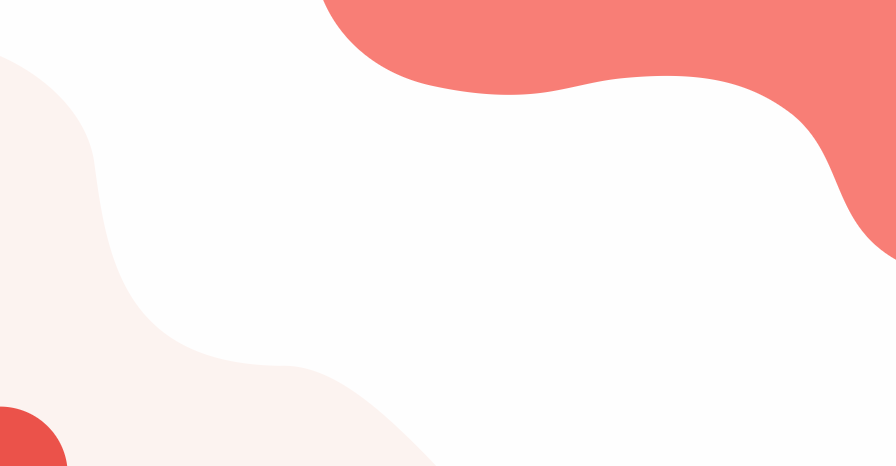
Reproduce this background procedurally as a WebGL 1 fragment shader.

```glsl
precision highp float;

// Flat wavy background: a coral wave hangs from the top right, a pale blush
// hill rises at the left, and a red disc sits in the lower left corner.
// Each wave edge is a chain of cubic Bezier spans, solved for height at x.

uniform vec2 u_resolution;

// Layout space: x runs 0 to ASPECT, y runs 0 to 1 (upwards).
const float ASPECT = 1.92;

const vec3 PAPER = vec3(0.997);
const vec3 BLUSH = vec3(0.990, 0.953, 0.943);
const vec3 CORAL = vec3(0.973, 0.494, 0.463);
const vec3 RED   = vec3(0.922, 0.322, 0.290);

const vec2  DISC_CENTER = vec2(0.0, -0.0175);
const float DISC_RADIUS = 0.145;

// Knots shared by neighbouring spans of the coral edge, left to right
const vec2 CORAL_START = vec2(0.6925, 1.0);
const vec2 CORAL_BEND  = vec2(0.93, 0.815);
const vec2 CORAL_RISE  = vec2(1.1875, 0.805);
const vec2 CORAL_CREST = vec2(1.3375, 0.8325);
const vec2 CORAL_DROP  = vec2(1.70, 0.7525);
const vec2 CORAL_END   = vec2(1.92, 0.4425);

// Knots of the blush edge, left to right
const vec2 BLUSH_START = vec2(0.0, 0.88);
const vec2 BLUSH_DROP  = vec2(0.2025, 0.6475);
const vec2 BLUSH_SHELF = vec2(0.60, 0.215);
const vec2 BLUSH_END   = vec2(0.935, 0.0);

vec2 bezier(vec2 a, vec2 b, vec2 c, vec2 d, float t) {
  float s = 1.0 - t;
  return s * s * s * a + 3.0 * s * t * (s * b + t * c) + t * t * t * d;
}

// Signed distance estimate to a span with rising x; positive above it.
// The tangent extends the span past both ends.
float aboveSpan(vec2 p, vec2 a, vec2 b, vec2 c, vec2 d) {
  float t = 0.5;
  float stride = 0.25;
  for (int i = 0; i < 14; i++) {
    t += bezier(a, b, c, d, t).x < p.x ? stride : -stride;
    stride *= 0.5;
  }
  float s = 1.0 - t;
  vec2 tangent = s * s * (b - a) + 2.0 * s * t * (c - b) + t * t * (d - c);
  vec2 normal = normalize(vec2(-tangent.y, tangent.x));
  return dot(p - bezier(a, b, c, d, t), normal);
}

float coralEdge(vec2 p) {
  if (p.x < CORAL_BEND.x)
    return aboveSpan(p, CORAL_START, vec2(0.7325, 0.905), vec2(0.82, 0.8375), CORAL_BEND);
  if (p.x < CORAL_RISE.x)
    return aboveSpan(p, CORAL_BEND, vec2(1.0, 0.80), vec2(1.0925, 0.7875), CORAL_RISE);
  if (p.x < CORAL_CREST.x)
    return aboveSpan(p, CORAL_RISE, vec2(1.2425, 0.815), vec2(1.2825, 0.8275), CORAL_CREST);
  if (p.x < CORAL_DROP.x)
    return aboveSpan(p, CORAL_CREST, vec2(1.4975, 0.8475), vec2(1.605, 0.8275), CORAL_DROP);
  return aboveSpan(p, CORAL_DROP, vec2(1.81, 0.66), vec2(1.78, 0.5225), CORAL_END);
}

float blushEdge(vec2 p) {
  if (p.x < BLUSH_DROP.x)
    return aboveSpan(p, BLUSH_START, vec2(0.1025, 0.835), vec2(0.19, 0.75), BLUSH_DROP);
  if (p.x < BLUSH_SHELF.x)
    return aboveSpan(p, BLUSH_DROP, vec2(0.23, 0.44), vec2(0.2675, 0.22), BLUSH_SHELF);
  return aboveSpan(p, BLUSH_SHELF, vec2(0.71, 0.22), vec2(0.8175, 0.1225), BLUSH_END);
}

// Coverage of a shape whose signed distance is positive inside
float coverage(float inside) {
  return clamp(inside * u_resolution.y + 0.5, 0.0, 1.0);
}

void main() {
  vec2 p = gl_FragCoord.xy / u_resolution * vec2(ASPECT, 1.0);

  // Layers from back to front
  vec3 color = PAPER;
  color = mix(color, BLUSH, coverage(-blushEdge(p)));
  color = mix(color, RED, coverage(DISC_RADIUS - distance(p, DISC_CENTER)));
  color = mix(color, CORAL, coverage(coralEdge(p)));

  gl_FragColor = vec4(color, 1.0);
}
```
